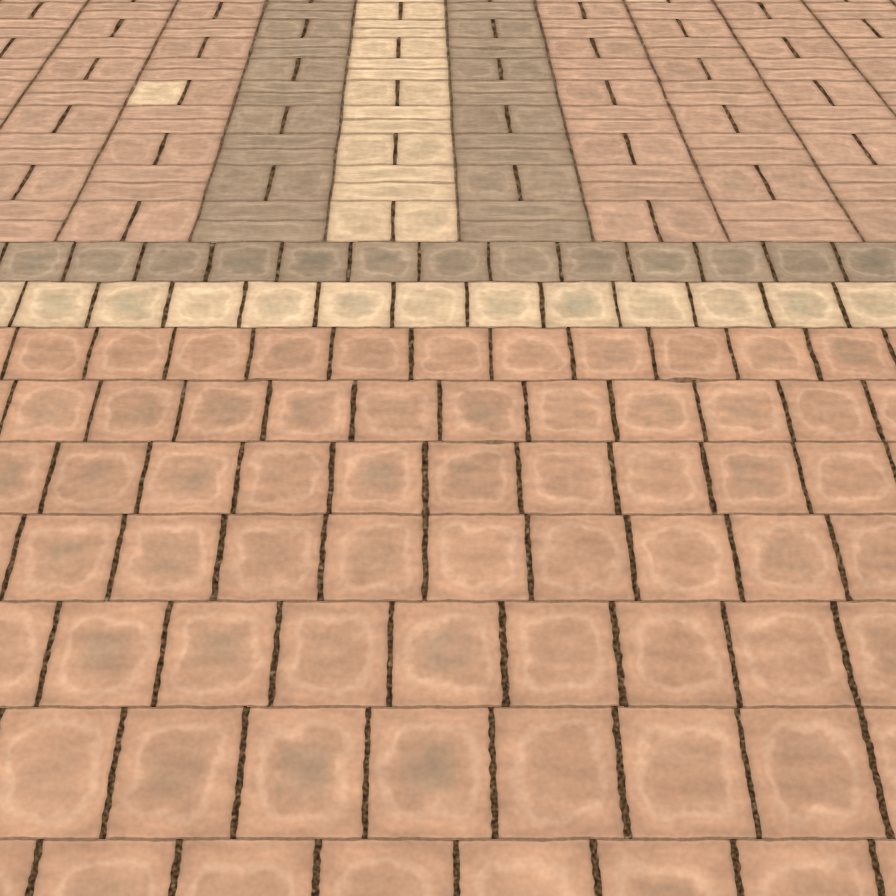
Reproduce this texture procedurally as a Shadertoy shader.

```glsl
// Paved ground seen in perspective: staggered rows of worn square setts in front,
// a grey and a cream border row, and a basket weave of striped columns behind.
// Depth is the reciprocal of the distance below the horizon, so rows are even in it.

float hash(vec2 p) {
    vec3 q = fract(vec3(p.xyx) * vec3(0.1031, 0.1030, 0.0973));
    q += dot(q, q.yzx + 33.33);
    return fract((q.x + q.y) * q.z);
}

float gradientDot(vec2 cell, vec2 offset) {
    float a = 6.2832 * hash(cell);
    return dot(vec2(cos(a), sin(a)), offset);
}

float noise(vec2 p) {
    vec2 i = floor(p), f = fract(p), s = f * f * f * (f * (f * 6.0 - 15.0) + 10.0);
    vec2 e = vec2(1, 0);
    return mix(mix(gradientDot(i, f), gradientDot(i + e, f - e), s.x),
               mix(gradientDot(i + e.yx, f - e.yx), gradientDot(i + 1.0, f - 1.0), s.x), s.y);
}

float fbm(vec2 p) {
    float sum = 0.0, amp = 1.0;
    for (int i = 0; i < 4; i++) {
        sum += amp * noise(p);
        p = p * 2.03 + 17.0;
        amp *= 0.5;
    }
    return sum;
}

// Face of one brick: tone, grain, pale worn ring and a stained middle
vec3 brickFace(vec3 base, vec2 q, vec2 id, float wear) {
    vec2 local = q + 19.0 * vec2(hash(id), hash(id + 41.0));
    float blotch = fbm(local * 2.5), grain = fbm(local * vec2(9, 14));
    vec2 c = pow(abs(2.0 * q - 1.0), vec2(4));
    float r = pow(c.x + c.y, 0.25) + 0.22 * blotch;
    float ring = smoothstep(0.13, 0.0, abs(r - 0.67));
    float stain = smoothstep(0.66, 0.3, r) * (0.25 + hash(id + 7.0));
    vec3 col = base * (0.975 + 0.06 * hash(id + 3.0) + 0.07 * blotch + 0.045 * grain);
    col += wear * ring * vec3(0.045, 0.055, 0.055);
    col = mix(col, col * vec3(0.87, 0.91, 0.92), wear * stain * (0.65 + blotch));
    return col * (1.0 - 0.07 * smoothstep(0.85, 1.0, r));
}

void mainImage(out vec4 fragColor, in vec2 fragCoord) {
    vec2 p = fragCoord / iResolution.xy;
    float px = 1.0 / iResolution.y, down = 1.0 - p.y;

    // Slight unevenness of the laid bricks
    p.x += 0.0016 * noise(p * 32.0);
    float d = down + 0.406 + 0.0016 * noise(p * 27.0 + 9.0);
    float v = (1.0 / d - 0.7449) / 0.09186;

    vec3 red = vec3(0.825, 0.635, 0.505), cream = vec3(0.91, 0.775, 0.62);
    vec3 grey = vec3(0.685, 0.58, 0.475), soil = vec3(0.32, 0.24, 0.16);
    vec3 base = red;
    vec2 q, id, size, gap, depth;   // cell position, index, extent, joint half width, joint strength
    float wear = 1.0;

    if (v < 8.0) {
        // Staggered setts: each row has its own sideways shift
        float shift[9] = float[](0.17, 0.49, 0.63, 0.94, 0.93, 0.09, 0.74, 0.47, 0.82);
        float row = floor(v);
        float rowD = 1.0 / (0.7449 + 0.09186 * (row + 0.5));
        float width = 0.112 * mix(rowD, d, 0.6);
        float u = (p.x - 0.482) / width - shift[clamp(int(row) + 1, 0, 8)];
        id = vec2(floor(u), row);
        q = vec2(fract(u), v - row);
        size = vec2(width, 0.09186 * d * d);
        gap = vec2(0.0029 * d * (0.7 + 0.6 * hash(id + floor(q.x + 0.5))), 0.0014 * d);
        depth = vec2(0.95, 0.6);
        if (row > 6.5) base = grey;
        else if (row > 5.5) base = cream;
    } else {
        // Basket weave: two upright bricks alternate with two lying ones
        float width = 0.1893 * (down + 0.525);
        float u = (p.x - 0.4661) / width + 0.19 + 0.5;
        vec2 w = vec2(u, (v - 8.0) / 1.17), cell = floor(w), f = w - cell;
        bool upright = mod(cell.x + cell.y, 2.0) < 0.5;
        vec2 split = upright ? vec2(2, 1) : vec2(1, 2);
        q = fract(f * split);
        id = cell * 2.0 + floor(f * split) + 60.0;
        size = vec2(width, 1.17 * 0.09186 * d * d) / split;
        bool middle = upright && abs(f.x - 0.5) < 0.25;
        gap = vec2(middle ? 0.0021 : 0.0016, 0.0011);
        depth = vec2(middle ? 0.9 : 0.65, 0.38);
        wear = 0.55;
        base = vec3(0.80, 0.635, 0.52);
        if (abs(cell.x) < 0.5) base = cream;
        else if (abs(cell.x) < 1.5) base = grey;
        else if (upright && hash(id + 5.0) > 0.96) base = cream;
    }

    vec3 col = brickFace(base, q, id, wear);
    // Fine ripples across the whole ground, closer together with distance
    col *= 1.0 + 0.10 * noise(vec2(p.x * 22.0 / d, v * 7.0)) + 0.05 * noise(p * 150.0);

    // Joints: ragged soil between neighbours, thin seams between rows, a few chips
    vec2 edge = min(q, 1.0 - q) * size;
    float ragged = noise(p * 95.0);
    float chip = smoothstep(0.42, 0.6, noise(vec2(p.x * 10.0, v * 1.7) + 4.0));
    gap *= vec2(1.0 + 0.6 * ragged, 1.0 + 0.5 * ragged + 2.0 * chip);
    vec2 joint = smoothstep(-px, px, gap - edge) * depth;
    vec3 crumbs = soil * (1.0 + 0.9 * noise(p * 210.0)) + 0.15 * smoothstep(0.2, 0.5, noise(p * 130.0));
    vec2 lip = smoothstep(gap + 0.005, gap, edge);
    col += 0.03 * lip.y * (1.0 - lip.x);
    col *= 1.0 - 0.08 * lip.x;
    col = mix(col, mix(crumbs, vec3(0.50, 0.39, 0.30), 0.6 - 0.6 * chip), joint.y);
    col = mix(col, crumbs, joint.x);
    fragColor = vec4(clamp(col, 0.0, 1.0), 1.0);
}
```
